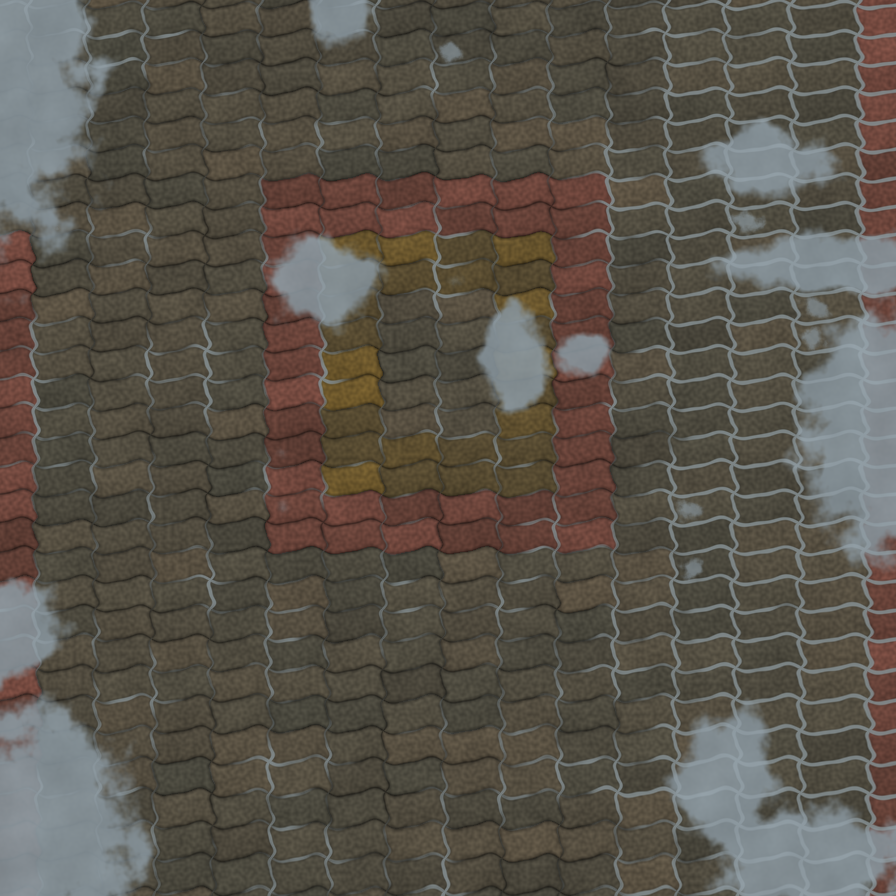
Give the GLSL for this texture, as a WebGL 1 fragment shader.

```glsl
precision highp float;
// Weathered paving of wavy interlocking blocks with a red and ochre frame, frosted joints and melting snow.
uniform vec2 u_resolution;

float hash(vec2 p) {
  return fract(sin(dot(p, vec2(127.1, 311.7))) * 43758.54);
}

vec2 gradient(vec2 cell) {
  float angle = 6.2832 * hash(cell);
  return vec2(cos(angle), sin(angle));
}

float noise(vec2 p) {
  vec2 i = floor(p), f = fract(p), e = vec2(1.0, 0.0);
  vec2 s = f * f * f * (f * (f * 6.0 - 15.0) + 10.0);
  float low = mix(dot(gradient(i), f), dot(gradient(i + e), f - e), s.x);
  float high = mix(dot(gradient(i + e.yx), f - e.yx), dot(gradient(i + 1.0), f - 1.0), s.x);
  return 1.4 * mix(low, high, s.y);
}

float fbm(vec2 p) {
  float sum = 0.0, amp = 0.55;
  for (int i = 0; i < 4; i++) {
    sum += amp * noise(p);
    p = p * 2.03 + 17.3;
    amp *= 0.5;
  }
  return sum;
}

// Lopsided zigzag along a joint
float wave(float t) {
  float a = 6.2832 * t;
  return sin(a) + 0.3 * sin(2.0 * a + 0.5);
}

// 1 inside the box of block indices lo..hi, both included
float within(vec2 id, vec2 lo, vec2 hi) {
  vec2 s = step(lo - 0.5, id) * step(id, hi + 0.5);
  return s.x * s.y;
}

float lobe(vec2 p, vec2 center, vec2 radius) {
  return 1.0 - length((p - center) / radius);
}

float snowField(vec2 p) {
  float left = max(lobe(p, vec2(0.01, 0.08), vec2(0.10, 0.21)), lobe(p, vec2(0.03, 0.93), vec2(0.13, 0.15)));
  left = max(left, lobe(p, vec2(0.01, 0.71), vec2(0.06, 0.06)));
  float right = max(lobe(p, vec2(0.98, 0.48), vec2(0.09, 0.15)), lobe(p, vec2(0.94, 0.295), vec2(0.14, 0.035)));
  right = max(right, lobe(p, vec2(0.86, 0.18), vec2(0.09, 0.05)) - 0.15);
  right = max(right, lobe(p, vec2(0.81, 0.87), vec2(0.06, 0.08)));
  right = max(right, lobe(p, vec2(0.91, 0.96), vec2(0.12, 0.06)));
  float middle = max(lobe(p, vec2(0.362, 0.315), vec2(0.065, 0.055)), lobe(p, vec2(0.573, 0.405), vec2(0.04, 0.06)));
  middle = max(middle, lobe(p, vec2(0.65, 0.395), vec2(0.04, 0.03)) - 0.2);
  middle = max(middle, lobe(p, vec2(0.38, 0.015), vec2(0.04, 0.045)) - 0.1);
  return max(middle, max(left, right)) + 0.55 * fbm(p * 22.0);
}

void main() {
  vec2 p = gl_FragCoord.xy / u_resolution;
  p.y = 1.0 - p.y;
  float px = 1.0 / u_resolution.y;

  // Block grid, slightly sheared, with larger blocks to the right and bottom
  vec2 q = p + 0.0022 * vec2(noise(p * 13.0), noise(p * 13.0 + 40.0));
  vec2 stretch = max(q - vec2(0.68, 0.615), 0.0);
  vec2 grid = vec2(4.0, 6.0) + (q - vec2(0.2956, 0.198)) / vec2(0.0645, 0.03205);
  grid -= vec2(4.4, 6.0) * stretch * stretch;
  grid.x -= 0.2 * (q.y - 0.4);
  vec2 uv = grid + vec2(0.045 * wave(grid.y), -0.12 * wave(grid.x));
  vec2 id = floor(uv), f = fract(uv);
  vec2 joint = (0.5 - abs(f - 0.5)) * vec2(0.0645, 0.03205);

  // Block colours
  float tone = hash(id + 3.0);
  vec3 block = mix(vec3(0.275, 0.262, 0.222), vec3(0.365, 0.325, 0.262), tone);
  block = mix(block, vec3(0.29, 0.29, 0.25), 0.6 * hash(id + 21.0));
  vec3 red = mix(vec3(0.36, 0.235, 0.20), vec3(0.46, 0.29, 0.25), tone);
  vec3 ochre = mix(vec3(0.33, 0.285, 0.19), vec3(0.43, 0.345, 0.17), tone * tone);
  float frame = within(id, vec2(4.0, 6.0), vec2(9.0, 18.0));
  float inner = within(id, vec2(5.0, 8.0), vec2(8.0, 16.0));
  float core = within(id, vec2(6.0, 10.0), vec2(7.0, 14.0));
  float border = within(id, vec2(-2.0, 8.0), vec2(-1.0, 40.0)) + step(13.5, id.x);
  block = mix(block, red, clamp(frame - inner + border, 0.0, 1.0));
  block = mix(block, ochre, inner - core);

  // Stone grain and stains
  block *= 1.0 + 0.16 * noise(p * 210.0) + 0.12 * fbm(p * 28.0);
  block += 0.02 * (0.5 - f.y);

  // Dark gaps, then patchy frost, thicker to the right
  float d = min(joint.x, joint.y);
  vec3 color = block * (1.0 - 0.2 * (1.0 - smoothstep(0.0005, 0.0045, d)));
  color *= 1.0 - 0.35 * (1.0 - smoothstep(0.0008 - px, 0.0008 + px, d));
  float patchy = fbm(p * 11.0 + 5.0) + 0.9 * smoothstep(0.6, 0.9, p.x);
  vec2 frost = smoothstep(vec2(-0.45, -0.2), vec2(0.45, 0.6), vec2(patchy));
  vec2 width = 0.0004 + 0.0016 * frost + 0.0006 * noise(p * 60.0);
  vec2 line = frost * (1.0 - smoothstep(width - px, width + px, joint));
  float rime = max(line.x, line.y);
  color = mix(color, vec3(0.54, 0.58, 0.59), 0.85 * rime);

  // Drifts, plus small scraps clinging to random blocks
  float scrap = 0.42 - length((f - vec2(0.28, 0.5)) * vec2(1.5, 0.8)) + 0.3 * fbm(p * 55.0);
  scrap *= step(0.965, hash(id + 57.0)) * (1.0 - 0.6 * frame);
  float snow = smoothstep(-0.06, 0.28, snowField(p));
  snow = max(0.9 * snow, 0.7 * smoothstep(0.05, 0.3, scrap));
  vec3 snowColor = vec3(0.53, 0.58, 0.61) * (1.0 + 0.1 * fbm(p * 17.0 + 9.0)) + 0.035 * rime;
  color = mix(color, snowColor, snow);
  gl_FragColor = vec4(color, 1.0);
}
```
